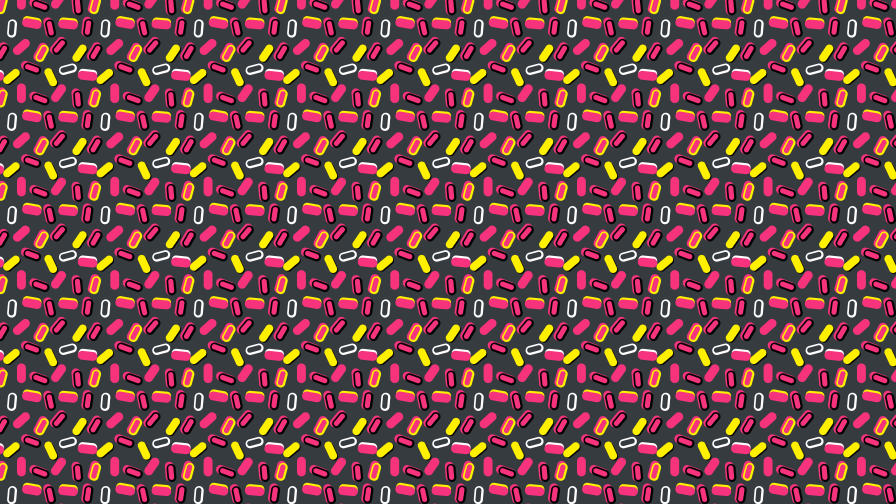
Give the GLSL for this pattern, as a WebGL 2 fragment shader.

```glsl
#version 300 es
precision highp float;
// Candy capsules scattered on charcoal, in a square tile that repeats 9.6 x 5.4 times.
// Each tile is a staggered 5 x 4 lattice of capsules, jittered by a hash;
// a capsule is a solid, a ring over an offset solid, or a solid with a crescent.

uniform vec2 u_resolution;
out vec4 outColor;

const float TILE = 80.0;        // tile side in pattern units
const float TILES_DOWN = 5.4;
const int COLUMNS = 5;
const int ROWS = 4;

const vec3 CHARCOAL = vec3(0.21, 0.23, 0.25);
const vec3 PINK = vec3(0.97, 0.20, 0.49);
const vec3 YELLOW = vec3(1.0, 0.94, 0.0);
const vec3 WHITE = vec3(1.0);
const vec3 BLACK = vec3(0.01);

// Capsule kinds
const int PLAIN = 0;
const int WHITE_EDGE = 1;
const int YELLOW_EDGE = 2;
const int BLACK_RING = 3;
const int YELLOW_RING = 4;
const int WHITE_RING = 5;
const int YELLOW_SOLID = 6;

// Kind and tilt in degrees of each lattice cell, row by row from the top
const int KINDS[20] = int[20](
    4, 0, 3, 0, 3,
    5, 2, 3, 2, 3,
    3, 0, 4, 3, 6,
    6, 3, 6, 5, 1);
const float TILTS[20] = float[20](
    75.0, 90.0, -20.0, 55.0, 95.0,
    85.0, -10.0, 102.0, -5.0, 82.0,
    60.0, 42.0, 62.0, 50.0, 56.0,
    40.0, -20.0, -65.0, 15.0, -6.0);

float hash(vec2 p) {
    return fract(sin(dot(p, vec2(127.1, 311.7))) * 43758.5453);
}

// Signed distance to a capsule lying along the direction axis
float capsule(vec2 p, vec2 axis, float halfLength, float radius) {
    float along = abs(dot(p, axis));
    float across = dot(p, vec2(-axis.y, axis.x));
    return length(vec2(max(along - halfLength + radius, 0.0), across)) - radius;
}

// Hand-drawn ring: the hole is nudged so that the stroke swells on one side
float ring(vec2 p, vec2 axis) {
    float outer = capsule(p, axis, 7.8, 3.9);
    float hole = capsule(p - vec2(-0.25, 0.25), axis, 6.2, 2.2);
    return max(outer, -hole);
}

vec3 paint(vec3 base, vec3 ink, float dist, float pixel) {
    return mix(base, ink, clamp(0.5 - dist / pixel, 0.0, 1.0));
}

vec3 drawCapsule(vec3 color, vec2 p, vec2 axis, int kind, float pixel) {
    if (kind == YELLOW_SOLID) {
        color = paint(color, BLACK, capsule(p - vec2(1.0, -0.9), axis, 8.0, 3.4), pixel);
        return paint(color, YELLOW, capsule(p, axis, 8.2, 3.4), pixel);
    }
    if (kind == WHITE_RING) return paint(color, WHITE, ring(p, axis), pixel);

    bool ringed = kind == BLACK_RING || kind == YELLOW_RING;
    vec3 ink = kind == BLACK_RING ? BLACK : kind == WHITE_EDGE ? WHITE : YELLOW;

    // Crescent behind, pink body, then ring in front
    if (kind == WHITE_EDGE || kind == YELLOW_EDGE)
        color = paint(color, ink, capsule(p - vec2(0.3, 2.0), axis, 8.0, 3.6), pixel);
    vec2 slip = ringed ? vec2(-1.5, 1.2) : vec2(0.0);
    color = paint(color, PINK, capsule(p - slip, axis, 8.4, 3.8), pixel);
    if (ringed) color = paint(color, ink, ring(p, axis), pixel);
    return color;
}

// Cell centre: odd rows shift half a step, neighbours alternate in height
vec2 cellCenter(int column, int row) {
    vec2 cell = vec2(column, row);
    vec2 center = vec2(3.0 + 16.0 * cell.x + 8.0 * mod(cell.y, 2.0),
                       -5.0 - 20.0 * cell.y + 5.0 * mod(cell.x, 2.0));
    vec2 jitter = vec2(hash(cell), hash(cell + 19.7)) - 0.5;
    return center + 2.6 * jitter;
}

void main() {
    float pixel = TILE * TILES_DOWN / u_resolution.y;
    vec2 p = (gl_FragCoord.xy - vec2(0.0, u_resolution.y)) * pixel;
    vec3 color = CHARCOAL;

    for (int row = 0; row < ROWS; row++) {
        for (int column = 0; column < COLUMNS; column++) {
            int index = row * COLUMNS + column;
            vec2 offset = p - cellCenter(column, row);
            offset -= TILE * floor(offset / TILE + 0.5);   // wrap to the nearest repeat
            float tilt = radians(TILTS[index]);
            color = drawCapsule(color, offset, vec2(cos(tilt), sin(tilt)), KINDS[index], pixel);
        }
    }
    outColor = vec4(color, 1.0);
}
```
